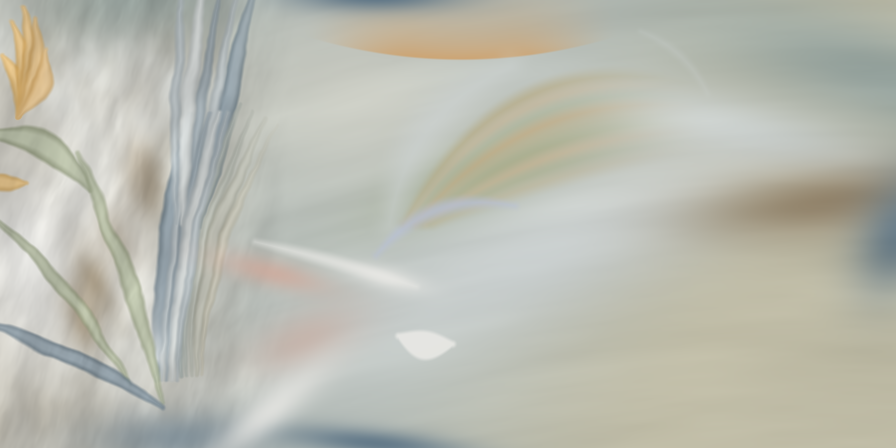
This background is drawn by a WebGL 2 fragment shader. Its source:

```glsl
#version 300 es
precision highp float;
// Soft watercolour garden: stems and a flower at left, silky arcs and light streaks at right.
uniform vec2 u_resolution;
out vec4 fragColor;

const vec3 MIST = vec3(.71, .735, .71), SAND = vec3(.75, .74, .66), PEARL = vec3(.79, .81, .80);
const vec3 CREAM = vec3(.88, .88, .86), OLIVE = vec3(.63, .67, .54), BROWN = vec3(.58, .53, .44);
const vec3 SLATE = vec3(.42, .50, .55), SAGE = vec3(.60, .65, .63), ORANGE = vec3(.79, .66, .49);
const vec3 GOLD = vec3(.92, .73, .40), ROSE = vec3(.81, .67, .61), LILAC = vec3(.72, .75, .82);

float hash(vec2 p) { return fract(sin(dot(p, vec2(127.1, 311.7))) * 43758.5); }

float noise(vec2 p) {
  vec2 i = floor(p), f = fract(p), e = vec2(1, 0);
  f = f * f * (3. - 2. * f);
  return mix(mix(hash(i), hash(i + e), f.x), mix(hash(i + e.yx), hash(i + e.xx), f.x), f.y);
}

float fbm(vec2 p) {
  float sum = 0., amp = .5;
  for (int i = 0; i < 4; i++) { sum += amp * noise(p); p = p * 2.03 + 7.; amp *= .5; }
  return sum;
}

// Gaussian ellipse of ink
vec3 glow(vec3 c, vec3 ink, vec2 p, vec2 center, vec2 radius, float angle, float strength) {
  vec2 q = p - center;
  q = vec2(q.x * cos(angle) + q.y * sin(angle), q.y * cos(angle) - q.x * sin(angle)) / radius;
  return mix(c, ink, strength * exp(-dot(q, q)));
}

// Tapered stroke from a to b, bowed to the left of its direction
float stroke(vec2 p, vec2 a, vec2 b, float bow, float width, float soft) {
  float len = length(b - a);
  vec2 dir = (b - a) / len, r = p - a;
  vec2 q = vec2(dot(r, dir), dir.x * r.y - dir.y * r.x);
  float t = clamp(q.x / len, 0., 1.);
  float d = length(q - vec2(t * len, bow * 4. * t * (1. - t)));
  float w = width * (.2 + .8 * sin(3.1416 * t));
  return 1. - smoothstep(w - soft, w + soft, d);
}

// Stem with a dark rim and a pale core
vec3 stem(vec3 c, vec3 ink, vec2 p, vec2 a, vec2 b, float bow, float width) {
  c = mix(c, ink * .85, .7 * stroke(p, a, b, bow, width, .005));
  return mix(c, mix(ink, CREAM, .45), .8 * stroke(p, a, b, bow, width * .65, .008));
}

vec3 backdrop(vec2 p) {
  vec3 c = mix(MIST, SAND, smoothstep(.9, 1.7, p.x - .5 * p.y + .2));
  c = glow(c, mix(SAND, PEARL, .6), p, vec2(.78, .78), vec2(.35, .22), 0., 1.);
  c = glow(c, PEARL, p, vec2(1.2, .43), vec2(.6, .15), .42, 1.);
  c = glow(c, PEARL, p, vec2(1.65, .71), vec2(.42, .07), -.24, .8);
  c = glow(c, SAGE, p, vec2(1.98, .83), vec2(.5, .13), -.3, .9);
  c = glow(c, BROWN, p, vec2(1.86, .55), vec2(.3, .07), .1, .95);
  c = glow(c, SLATE, p, vec2(2.01, .48), vec2(.09, .14), -.4, .85);
  // Faint bent streaks rising to the right
  float bend = p.y - .45 * p.x + .12 * p.x * p.x;
  return c + .08 * (fbm(vec2(bend * 12., p.x * 1.5)) - .47);
}

// Tinted lens hanging from the top, with a crisp lower rim
vec3 lens(vec3 c, vec2 p) {
  float x = p.x - 1.03, h = p.y - .867 - .43 * x * x;
  float side = 1. - smoothstep(.1, .36, abs(x));
  c = mix(c, ORANGE, smoothstep(-.003, .003, h) * exp(-abs(h) * 13.) * side);
  return glow(c, SLATE, p, vec2(.84, 1.01), vec2(.19, .035), 0., 1.);
}

// Nested silky arcs dissolving to the right
vec3 arches(vec3 c, vec2 p) {
  float fade = 1. - smoothstep(1.15, 1.6, p.x);
  c = glow(c, OLIVE, p, vec2(1.08, .62), vec2(.24, .07), .4, .6);
  for (int i = 0; i < 9; i++) {
    float k = float(i) / 8.;
    vec3 ink = mix(mix(OLIVE, ORANGE, .5 + .5 * sin(k * 19.)), PEARL, .5 * hash(vec2(i, 3)));
    vec2 a = vec2(.9 + .07 * k, .5), b = vec2(1.65, .78 - .1 * k);
    c = mix(c, ink, .65 * fade * stroke(p, a, b, .17 - .14 * k, .014, .018));
  }
  c = mix(c, PEARL, .7 * stroke(p, vec2(.87, .5), vec2(1.14, .85), .06, .035, .05));
  return mix(c, PEARL, .3 * stroke(p, vec2(1.43, .93), vec2(1.58, .79), .02, .006, .012));
}

vec3 garden(vec3 c, vec2 p) {
  c = mix(c, mix(BROWN, CREAM, fbm(p * 5.) + .2), .7 - .7 * smoothstep(.3, .7, p.x));
  c = glow(c, CREAM, p, vec2(.06, .42), vec2(.17, .26), 0., 1.);
  c = glow(c, SAGE, p, vec2(.3, 1.), vec2(.28, .1), 0., .8);
  for (int i = 0; i < 5; i++) { // umber blots
    vec2 spot = vec2(.15 + .04 * float(i), .26 + .09 * float(i));
    c = glow(c, BROWN, p, spot + .05 * hash(vec2(i, 8)), vec2(.04, .07), .3, .7);
  }
  for (int i = 0; i < 5; i++) { // blades, then strands of the slate trunk
    float k = float(i) / 4., girth = .01 + .014 * hash(vec2(i, 5));
    c = mix(c, CREAM, .3 * stroke(p, vec2(.35, .2), vec2(.08 + .25 * k, .9), .03, .02, .03));
    c = stem(c, mix(SAGE, SAND, k), p, vec2(.4 + .05 * k, .16), vec2(.5 + .12 * k, .78 - .06 * k), .035, girth);
    vec3 ink = mix(SLATE, PEARL, fract(k * 2.6));
    c = stem(c, ink, p, vec2(.57 - .16 * k, 1.03), vec2(.45 - .06 * k, .5), -.01, girth);
    c = stem(c, ink, p, vec2(.42 + .08 * k, .74), vec2(.35 + .04 * k, .15), -.015, girth);
  }
  c = stem(c, OLIVE, p, vec2(-.05, .7), vec2(.2, .58), .04, .03);
  c = stem(c, OLIVE, p, vec2(.17, .66), vec2(.36, .1), .02, .018);
  c = stem(c, OLIVE, p, vec2(-.03, .52), vec2(.29, .14), .03, .016);
  c = stem(c, SLATE, p, vec2(-.04, .27), vec2(.36, .09), .02, .02);
  for (int i = 0; i < 5; i++) { // petals
    float k = float(i) / 4.;
    c = stem(c, mix(GOLD, ORANGE, .4 * k), p, vec2(.04, .74), vec2(.1 * k, .88 + .1 * sin(k * 3.)), -.02, .02);
  }
  c = stem(c, GOLD, p, vec2(-.03, .6), vec2(.055, .59), -.01, .02);
  // Pigment pooled along the stems
  return c * (.86 + .28 * fbm(vec2(p.x * 20. - p.y * 6., p.y * 6.)));
}

// Rose haze, white ribbons and the blue lower edge
vec3 ribbons(vec3 c, vec2 p) {
  c = glow(c, ROSE, p, vec2(.61, .39), vec2(.12, .03), -.25, .7);
  c = glow(c, ROSE, p, vec2(.68, .24), vec2(.13, .06), .4, .45);
  c = glow(c, SLATE, p, vec2(.4, .02), vec2(.2, .06), 0., .6);
  c = glow(c, SLATE, p, vec2(.84, .01), vec2(.2, .03), -.1, .9);
  c = glow(c, CREAM, p, vec2(.6, .08), vec2(.17, .04), .7, .8);
  c = glow(c, CREAM, p, vec2(.86, .38), vec2(.09, .025), -.25, .8);
  c = mix(c, LILAC, .7 * stroke(p, vec2(.84, .43), vec2(1.15, .54), .05, .014, .014));
  c = mix(c, CREAM, .7 * stroke(p, vec2(.57, .46), vec2(.93, .36), .004, .012, .012));
  return mix(c, CREAM, .9 * stroke(p, vec2(.89, .25), vec2(1.01, .232), -.012, .032, .006));
}

void main() {
  vec2 p = gl_FragCoord.xy / u_resolution.y;
  vec2 wobble = .03 * vec2(fbm(p * 8.) - .5, fbm(p * 8. + 31.) - .5);
  vec3 color = arches(lens(backdrop(p), p), p);
  color = mix(color, garden(color, p + wobble), 1. - smoothstep(.48, .7, p.x));
  // Deepen the contrast around the middle tone
  fragColor = vec4(mix(mix(MIST, SAND, .5), ribbons(color, p), 1.2), 1.);
}
```
